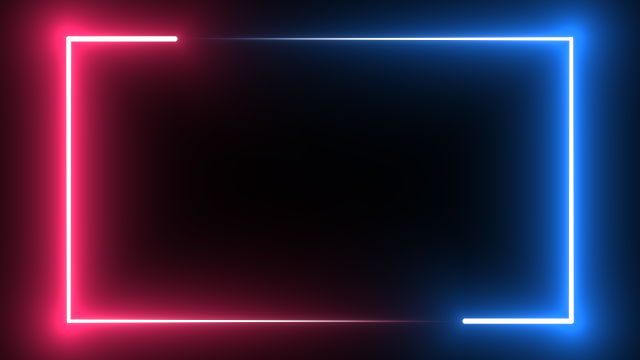
Give the GLSL for this background, as a Shadertoy shader.

```glsl
// Two neon brackets, pink and blue, glowing as a rectangular frame on black.

const vec2 FRAME = vec2(0.698, 0.392);   // half size, in canvas heights
const float CAP_X = -0.403;              // end of the short thick bar
const float TAIL_X = 0.400;              // end of the long thinning line
const vec3 PINK = vec3(1.0, 0.16, 0.42);
const vec3 BLUE = vec3(0.10, 0.48, 1.0);

// Distance to segment a-b (x) and position along it from 0 to 1 (y).
vec2 segment(vec2 p, vec2 a, vec2 b) {
    vec2 ab = b - a;
    float t = clamp(dot(p - a, ab) / dot(ab, ab), 0.0, 1.0);
    return vec2(length(p - a - ab * t), t);
}

// Wide haze plus a tighter bloom around a tube.
float haze(float d, float strength) {
    return strength * (exp(-d / 0.11) + 0.3 * exp(-d / 0.025));
}

// Smooth-edged tube that dims once it is thinner than a pixel.
float tube(float d, float halfWidth, float pixel) {
    float cover = clamp((halfWidth - d) / pixel + 0.5, 0.0, 1.0);
    return cover * min(1.0, 2.0 * halfWidth / pixel);
}

// One bracket: thick bar on top, upright at left, thinning line below.
vec3 bracket(vec2 p, vec3 tint, float pixel) {
    vec2 topLeft = vec2(-FRAME.x, FRAME.y);
    vec2 bar = segment(p, topLeft, vec2(CAP_X, FRAME.y));
    vec2 upright = segment(p, topLeft, -FRAME);
    vec2 tail = segment(p, -FRAME, vec2(TAIL_X, -FRAME.y));

    // Light falls off towards both ends
    float tailLight = pow(1.0 - tail.y, 1.3);
    vec3 light = vec3(mix(1.0, 0.6, bar.y), 1.0, tailLight);

    // Smooth maximum keeps the corners even
    vec3 h = vec3(haze(bar.x, light.x), haze(upright.x, light.y), haze(tail.x, light.z));
    float glow = pow(dot(h * h, h), 1.0 / 3.0);

    // White-hot fringe and core
    vec3 d = vec3(bar.x, upright.x, tail.x);
    vec3 f = light * exp(-d / 0.008);
    float fringe = 0.45 * max(f.x, max(f.y, f.z));
    float core = max(tube(bar.x, 0.0072, pixel),
                     tube(upright.x, mix(0.0068, 0.0052, upright.y), pixel));
    float tailCore = tube(tail.x, 0.0046 * (1.0 - tail.y), pixel);
    vec3 tailColor = mix(tint, vec3(1.0), smoothstep(0.0, 0.5, 1.0 - tail.y));

    vec3 color = min(tint * glow, tint * 1.1);
    color = mix(color, vec3(1.0), fringe);
    color = mix(color, tailColor, tailCore);
    return mix(color, vec3(1.0), core);
}

void mainImage(out vec4 fragColor, in vec2 fragCoord) {
    float pixel = 1.0 / iResolution.y;
    vec2 p = (fragCoord - 0.5 * iResolution.xy) * pixel;

    // The blue bracket is the pink one turned half way round
    vec3 color = bracket(p, PINK, pixel) + bracket(-p, BLUE, pixel);
    fragColor = vec4(min(color, 1.0), 1.0);
}
```
